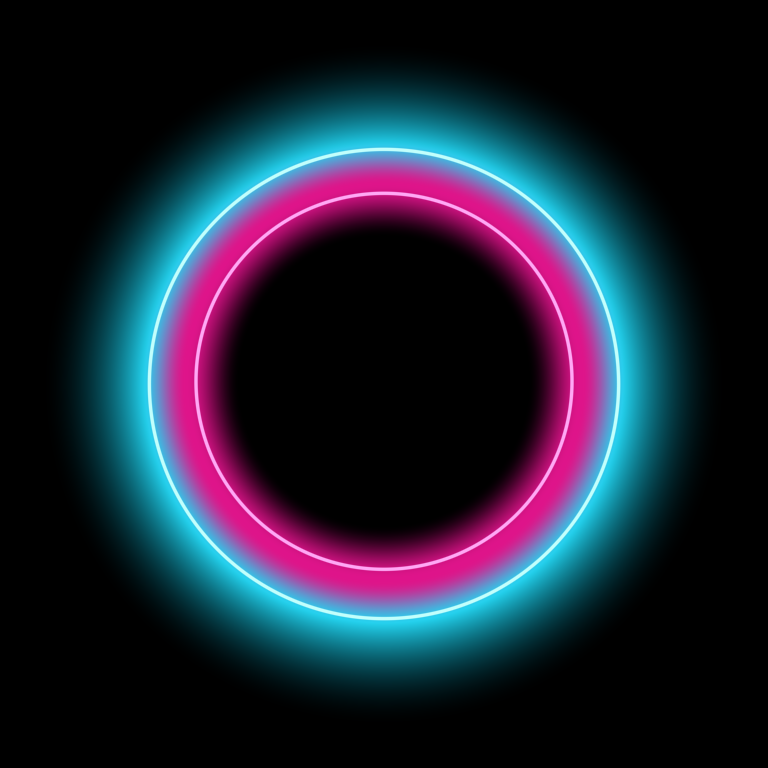
Give the GLSL for this background, as a WebGL 2 fragment shader.

```glsl
#version 300 es
precision highp float;

uniform vec2 u_resolution;
out vec4 fragColor;

#define OUTER_RADIUS 0.3055
#define INNER_RADIUS 0.2448
#define INNER_CENTER vec2(0.0, 0.0035)
#define LINE_HALF_WIDTH 0.0021
#define GLOW_START 0.311
#define GLOW_END 0.445
#define CYAN vec3(0.14, 0.83, 0.94)
#define PINK vec3(0.87, 0.08, 0.54)
#define OUTER_LINE vec3(0.76, 1.0, 0.99)
#define INNER_LINE vec3(1.0, 0.66, 0.96)

// Coverage of a thin circle, softened over about one pixel
float circleLine(float dist, float radius, float pixel) {
    float edge = abs(dist - radius) - LINE_HALF_WIDTH;
    return 1.0 - smoothstep(-0.7 * pixel, 0.9 * pixel, edge);
}

// Cyan halo that fades to black away from the outer circle
vec3 outerHalo(float dist) {
    float t = clamp((dist - GLOW_START) / (GLOW_END - GLOW_START), 0.0, 1.0);
    float strength = pow(1.0 - t, 1.9);
    return CYAN * pow(vec3(strength), vec3(1.7, 1.0, 0.98));
}

// Pink band that rises out of the dark centre
vec3 innerBand(float dist) {
    float strength = smoothstep(0.188, 0.257, dist);
    return PINK * pow(vec3(strength), vec3(1.0, 1.7, 1.0));
}

void main() {
    float scale = min(u_resolution.x, u_resolution.y);
    vec2 p = (gl_FragCoord.xy - 0.5 * u_resolution) / scale;
    float pixel = 1.0 / scale;

    float outerDist = length(p);
    float innerDist = length(p - INNER_CENTER);

    // Blend the pink band into the cyan halo between the circles
    float blend = smoothstep(0.259, 0.317, mix(innerDist, outerDist, 0.5));
    vec3 color = mix(innerBand(innerDist), outerHalo(outerDist), blend);

    // Bright thin circles on top
    color = mix(color, OUTER_LINE, circleLine(outerDist, OUTER_RADIUS, pixel));
    color = mix(color, INNER_LINE, circleLine(innerDist, INNER_RADIUS, pixel));

    fragColor = vec4(color, 1.0);
}
```
